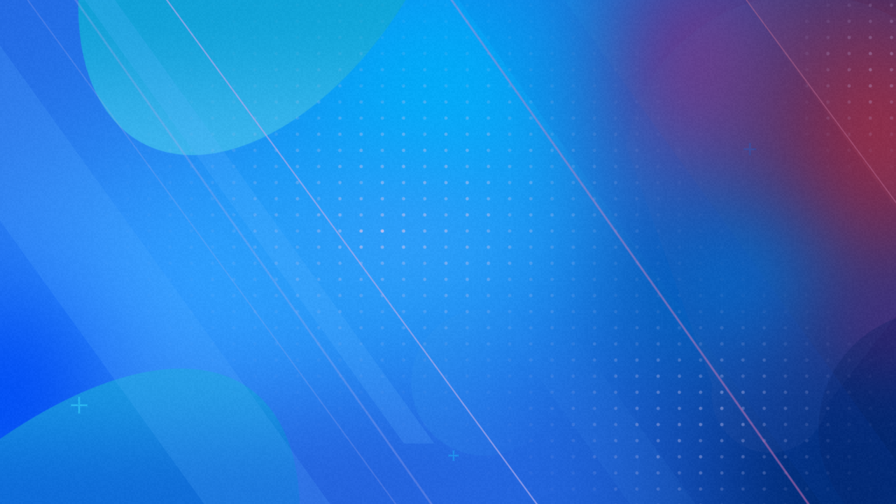
Reproduce this background procedurally as a WebGL 2 fragment shader.

```glsl
#version 300 es
precision highp float;
uniform vec2 u_resolution;
out vec4 fragColor;

#define LEAN 0.72
#define DOT_PITCH vec2(0.0421, 0.0320)
#define DOT_PHASE vec2(0.7586, 0.5417)
#define DOT_RADIUS 0.0032
#define DOT_COLOR vec3(0.78, 0.75, 0.93)
#define RAY_COLOR vec3(0.68, 0.66, 0.92)
#define BAND_COLOR vec3(0.36, 0.70, 1.0)
#define GRAIN 0.018

float pixel;

float hash(vec2 p) {
    vec3 q = fract(p.xyx * 0.1031);
    q += dot(q, q.yzx + 33.33);
    return fract((q.x + q.y) * q.z);
}

float glow(vec2 p, vec2 center, vec2 radius) {
    vec2 d = (p - center) / radius;
    return exp(-dot(d, d));
}

float fill(float dist) {
    return 1.0 - smoothstep(-pixel, pixel, dist);
}

float ellipse(vec2 p, vec2 center, vec2 radius, float angle) {
    float c = cos(angle), s = sin(angle);
    vec2 q = mat2(c, -s, s, c) * (p - center);
    float k = length(q / radius);
    return k * (k - 1.0) / length(q / (radius * radius));
}

float taperedCapsule(vec2 p, vec2 a, vec2 b, float ra, float rb) {
    vec2 ab = b - a;
    float h = clamp(dot(p - a, ab) / dot(ab, ab), 0.0, 1.0);
    return length(p - a - ab * h) - mix(ra, rb, h);
}

float band(float x, float left, float right) {
    return fill(left - x) * fill(x - right);
}

// Thin line from the top edge to the bottom edge
float ray(vec2 p, float top, float bottom, float width) {
    float d = abs(p.x - mix(bottom, top, p.y)) * 0.81;
    return 1.0 - smoothstep(0.0, width + pixel, d);
}

float plusSign(vec2 p, vec2 center, float size) {
    vec2 d = abs(p - center);
    return fill(max(max(d.x, d.y) - size, min(d.x, d.y) - 0.0016));
}

vec3 backdrop(vec2 p) {
    vec3 c = mix(vec3(0.14, 0.41, 0.89), vec3(0.0, 0.19, 0.53), smoothstep(0.9, 1.75, p.x));
    c = mix(c, vec3(0.22, 0.61, 1.0), glow(p, vec2(0.38, 0.44), vec2(0.48, 0.32)));
    c = mix(c, vec3(0.0, 0.67, 0.97), glow(p, vec2(0.87, 0.80), vec2(0.45, 0.44)));
    c = mix(c, vec3(0.20, 0.62, 0.98), 0.8 * glow(p, vec2(0.78, 0.52), vec2(0.32, 0.20)));
    c = mix(c, vec3(0.01, 0.32, 0.96), glow(p, vec2(0.0, 0.20), vec2(0.24, 0.26)));
    c = mix(c, vec3(0.14, 0.38, 0.86), 0.8 * glow(p, vec2(0.72, 0.0), vec2(0.45, 0.20)));
    c = mix(c, vec3(0.36, 0.25, 0.60), glow(p, vec2(1.38, 0.87), vec2(0.19, 0.26)));
    c = mix(c, vec3(0.55, 0.14, 0.24), glow(p, vec2(1.75, 0.73), vec2(0.28, 0.34)));
    c = mix(c, vec3(0.0, 0.39, 0.76), 0.9 * glow(p, vec2(1.43, 0.44), vec2(0.20, 0.17)));
    c = mix(c, vec3(0.27, 0.16, 0.46), 0.8 * glow(p, vec2(1.78, 0.34), vec2(0.13, 0.11)));
    return mix(c, vec3(0.0, 0.16, 0.43), 0.8 * glow(p, vec2(1.72, 0.02), vec2(0.24, 0.22)));
}

void main() {
    pixel = 1.0 / u_resolution.y;
    vec2 p = gl_FragCoord.xy * pixel;
    float slant = p.x - LEAN * (1.0 - p.y);
    vec3 color = backdrop(p);

    // Translucent rounded shapes on the right and in the centre
    float capsule = fill(taperedCapsule(p, vec2(1.597, 0.653), vec2(1.528, 0.218), 0.359, 0.116));
    color = mix(color, vec3(0.32, 0.40, 0.68), 0.11 * capsule);
    color = mix(color, vec3(0.02, 0.12, 0.38), 0.30 * fill(length(p - vec2(1.859, 0.148)) - 0.235));
    float disc = fill(length(p - vec2(0.961, 0.241)) - 0.145);
    color = mix(color, vec3(0.20, 0.58, 0.92), 0.26 * disc * smoothstep(1.12, 0.84, p.x));

    // Cyan blobs
    float upper = fill(ellipse(p, vec2(0.544, 1.200), vec2(0.550, 0.326), 1.073));
    vec3 upperColor = mix(vec3(0.24, 0.72, 0.93), vec3(0.06, 0.65, 0.84), smoothstep(0.68, 1.0, p.y));
    color = mix(color, upperColor, 0.9 * upper);
    float lower = fill(ellipse(p, vec2(-0.069, -0.539), vec2(0.953, 0.430), 0.934));
    vec3 lowerColor = mix(vec3(0.05, 0.43, 0.84), vec3(0.10, 0.61, 0.88), smoothstep(0.0, 0.27, p.y));
    color = mix(color, lowerColor, 0.88 * lower);

    // Slanted light bands
    color = mix(color, BAND_COLOR, 0.17 * band(slant, -0.315, -0.065));
    color = mix(color, BAND_COLOR, 0.20 * band(slant, 0.168, 0.228) * fill(0.12 - p.y));
    color = mix(color, BAND_COLOR, 0.06 * band(slant, 0.53, 0.66) * smoothstep(0.45, 0.1, p.y));
    color = mix(color, vec3(0.05, 0.30, 0.78), 0.10 * band(slant, 0.91, 1.12));
    color = mix(color, vec3(0.75, 0.32, 0.40), 0.09 * band(slant, 1.48, 1.80));

    // Dot grid, faded by region
    vec2 grid = (p - DOT_PHASE) / DOT_PITCH + 0.5;
    vec2 cell = floor(grid);
    float dots = fill(length((fract(grid) - 0.5) * DOT_PITCH) - DOT_RADIUS);
    float visible = 0.62 * glow(p, vec2(0.82, 0.60), vec2(0.34, 0.26));
    visible += 0.50 * glow(p, vec2(1.38, 0.17), vec2(0.24, 0.18));
    visible += 0.40 * glow(p, vec2(1.74, 0.87), vec2(0.12, 0.14));
    visible += 0.40 * glow(p, vec2(0.757, 0.535), vec2(0.07, 0.03));
    color = mix(color, DOT_COLOR, dots * min(visible, 1.0) * (0.65 + 0.35 * hash(cell + 71.0)));

    // Fine slanted rays
    color = mix(color, RAY_COLOR, 0.70 * ray(p, 0.331, 1.065, 0.0012));
    vec3 warmRay = mix(vec3(0.72, 0.40, 0.66), vec3(0.55, 0.58, 0.88), p.y);
    color = mix(color, warmRay, 0.65 * ray(p, 0.896, 1.604, 0.0022));
    color = mix(color, RAY_COLOR, 0.32 * ray(p, 0.150, 0.856, 0.0020));
    color = mix(color, RAY_COLOR, 0.22 * ray(p, 0.055, 0.785, 0.0010));
    color = mix(color, vec3(0.72, 0.42, 0.58), 0.40 * ray(p, 1.481, 2.220, 0.0008));

    // Small plus signs
    color = mix(color, vec3(0.18, 0.76, 0.96), 0.85 * plusSign(p, vec2(0.157, 0.196), 0.016));
    color = mix(color, vec3(0.12, 0.62, 0.95), 0.75 * plusSign(p, vec2(0.900, 0.096), 0.010));
    color = mix(color, vec3(0.20, 0.32, 0.66), 0.75 * plusSign(p, vec2(1.488, 0.704), 0.012));

    color += GRAIN * (hash(floor(p * 288.0)) - 0.5);
    fragColor = vec4(clamp(color, 0.0, 1.0), 1.0);
}
```
